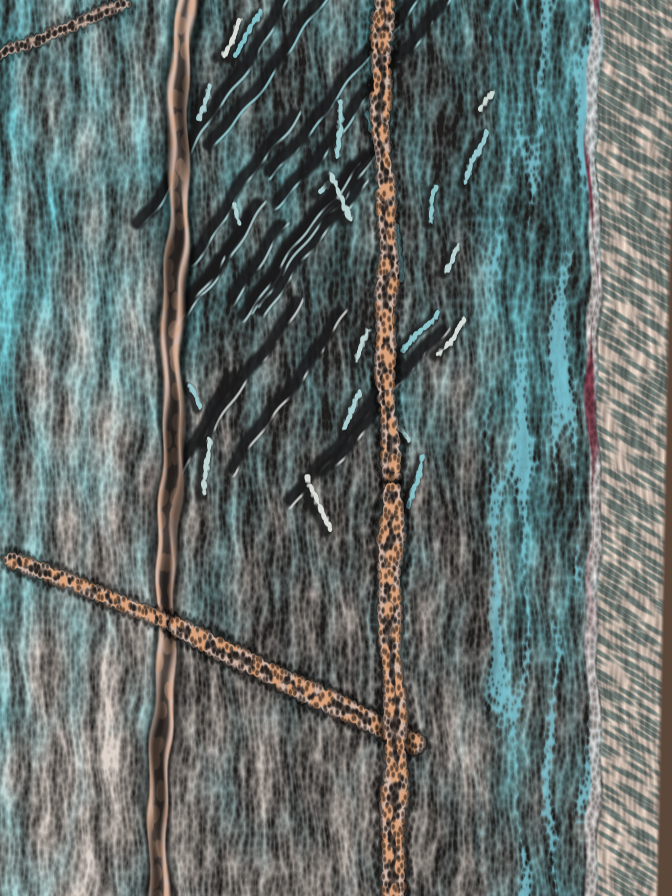
This texture is drawn by a WebGL 1 fragment shader. Its source:

```glsl
precision highp float;
// Weathered teal and black relief painting with peach bars, scored diagonals and a hatched side edge.
uniform vec2 u_resolution;

float hash(vec2 p) {
  return fract(sin(dot(p, vec2(127.1, 311.7))) * 43758.545);
}

// Distance to the nearest scattered point
float cell(vec2 p) {
  vec2 id = floor(p), f = fract(p);
  float nearest = 2.0;
  for (int y = -1; y <= 1; y++) {
    for (int x = -1; x <= 1; x++) {
      vec2 o = vec2(float(x), float(y));
      vec2 point = o + vec2(hash(id + o), hash(id + o + 71.3));
      nearest = min(nearest, length(point - f));
    }
  }
  return nearest;
}

// x: signed side of the line, y: distance to the segment
vec2 segment(vec2 p, vec2 a, vec2 b) {
  vec2 d = b - a, v = p - a;
  float h = clamp(dot(v, d) / dot(d, d), 0.0, 1.0);
  return vec2((v.x * d.y - v.y * d.x) / length(d), length(v - d * h));
}

float band(float d, float width, float soft) {
  return 1.0 - smoothstep(width - soft, width + soft, d);
}

// Raised bar: dark shadow, pale crust, orange flecks
vec3 bar(vec3 col, vec2 p, vec2 a, vec2 b, float width, float wear, float flecks) {
  float d = segment(p, a, b).y + (wear - 0.45) * 0.007;
  col *= 1.0 - 0.6 * band(d, width * 1.6, 0.005);
  vec3 crust = mix(vec3(0.84, 0.72, 0.66), vec3(0.87, 0.64, 0.48), flecks);
  crust *= 0.5 + 0.6 * smoothstep(0.15, 0.6, wear);
  float hollow = band(d, width * 0.45, 0.003) * (1.0 - flecks) * 0.65;
  return mix(col, crust * (1.0 - hollow), band(d, width, 0.002) * 0.88);
}

void main() {
  vec2 p = gl_FragCoord.xy / u_resolution.y;
  p.x *= 0.75 * u_resolution.y / u_resolution.x;
  float px = 1.0 / u_resolution.y;

  // Stretched wood grain
  vec2 q = p;
  q.x += 0.003 * sin(p.y * 23.0 + p.x * 30.0) + 0.0015 * sin(p.y * 67.0 + p.x * 90.0);
  float fine = cell(q * vec2(170.0, 26.0));
  float streak = cell(q * vec2(62.0, 6.0) + 9.0);
  float cloud = cell(q * vec2(11.0, 5.0) + 31.0);
  float wear = cell(p * vec2(190.0, 110.0) + 5.0);
  float flecks = band(cell(q * vec2(80.0, 42.0) + 17.0), 0.42, 0.08);

  // Tone by region: pale left, dark scored middle, streaked right
  float left = 1.0 - smoothstep(0.13, 0.27, p.x + 0.08 * (cloud - 0.5));
  float right = smoothstep(0.52, 0.56, q.x);
  float low = 1.0 - smoothstep(0.12, 0.5, p.y + 0.3 * (cloud - 0.4));
  float tone = 0.33 + 0.25 * left + 0.1 * right + 0.13 * low * (1.0 - right);
  tone += 0.55 * (fine - 0.45) + 0.5 * (streak - 0.45) + 0.3 * (cloud - 0.45) + 0.35 * (wear - 0.45);
  tone += left * 0.13 * sin(q.x * 150.0 + 2.0 * sin(p.y * 5.0)) - left * low * 0.1;
  tone = clamp(tone, 0.0, 1.0);

  // Teal glaze fades to warm grey toward the bottom
  float teal = 0.3 + 0.5 * right + 0.35 * smoothstep(0.35, 0.85, p.y) - 0.25 * low;
  teal += 0.5 * band(p.x, 0.02, 0.02) + 0.9 * (cell(q * vec2(24.0, 9.0)) - 0.45);
  teal = clamp(teal, 0.0, 1.0);
  vec3 col = mix(vec3(0.12, 0.115, 0.11), mix(vec3(0.87, 0.83, 0.80), vec3(0.48, 0.83, 0.87), teal), tone);

  // Cyan drips on the right
  float drip = right * smoothstep(0.52, 0.72, cell(q * vec2(38.0, 5.0) + 53.0) + 0.25 * (wear - 0.45));
  col = mix(col, vec3(0.48, 0.77, 0.83), drip * 0.8);

  // Scored diagonals: dark grooves with broken lit rims
  for (int i = 0; i < 18; i++) {
    float k = float(i);
    float h = hash(vec2(k, 3.1)), g = hash(vec2(k, 8.7));
    vec2 a = vec2(0.2 + 0.19 * h - 0.09 * g, 0.36 + 0.5 * g);
    vec2 b = a + (0.1 + 0.24 * hash(vec2(k, 5.5))) * vec2(0.5 + 0.16 * h, 0.8);
    vec2 s = segment(q, a, b);
    col = mix(col, vec3(0.10, 0.10, 0.105), 0.88 * band(s.y, 0.007, 0.003));
    float rim = band(abs(s.x - 0.006), 0.0014, px) * band(s.y, 0.01, 0.002);
    rim *= smoothstep(0.25, 0.5, cell(q * vec2(36.0, 22.0) + k));
    col = mix(col, mix(vec3(0.88, 0.83, 0.81), vec3(0.55, 0.79, 0.82), g), rim * 0.9);
  }

  // Short raised daubs with a shadow on one side
  for (int i = 0; i < 24; i++) {
    float k = float(i);
    vec2 a = vec2(0.21 + 0.33 * hash(vec2(k, 21.0)), 0.33 + 0.62 * hash(vec2(k, 34.0)));
    float turn = 1.57 + 1.5 * (hash(vec2(k, 45.0)) - 0.5);
    vec2 b = a + (0.015 + 0.045 * hash(vec2(k, 57.0))) * vec2(cos(turn), sin(turn));
    float d = segment(q, a, b).y + 0.004 * (wear - 0.45);
    float shade = segment(q + vec2(0.004, 0.003), a, b).y;
    col = mix(col, vec3(0.11), 0.8 * band(shade, 0.006, 0.003));
    col = mix(col, mix(vec3(0.90, 0.89, 0.86), vec3(0.5, 0.76, 0.8), hash(vec2(k, 63.0))), band(d, 0.0026, 0.0012));
  }

  // Peach lattice
  col = bar(col, q, vec2(0.0, 0.94), vec2(0.14, 0.995), 0.006, wear, 0.0);
  col = bar(col, q, vec2(0.175, -0.02), vec2(0.205, 1.02), 0.011, streak, 0.4 * flecks);
  col = bar(col, q, vec2(0.015, 0.375), vec2(0.2, 0.3), 0.008, wear, flecks);
  col = bar(col, q, vec2(0.2, 0.3), vec2(0.46, 0.17), 0.011, wear, flecks);
  col = bar(col, q, vec2(0.425, 1.02), vec2(0.435, 0.47), 0.010, wear, flecks);
  col = bar(col, q, vec2(0.435, 0.45), vec2(0.442, -0.02), 0.012, wear, flecks);

  // Hatched side panel and its crimson-flecked corner
  float hatch = cell(mat2(0.85, 0.53, -0.53, 0.85) * p * mat2(1.0, 0.0, 0.0, 1.0) * vec2(24.0, 150.0));
  vec3 panel = mix(vec3(0.40, 0.45, 0.43), vec3(0.80, 0.73, 0.68), smoothstep(0.3, 0.75, hatch + 0.15 * (1.0 - p.y)));
  panel *= 0.75 + 0.5 * fine;
  panel = mix(panel, vec3(0.36, 0.28, 0.23), smoothstep(0.736, 0.742, p.x + 0.02 * (0.3 - p.y)));
  col = mix(col, panel, smoothstep(0.667, 0.671, q.x));
  float corner = band(abs(q.x - 0.662), 0.006, 0.002);
  float crimson = smoothstep(0.4, 0.6, streak) * smoothstep(0.2, 0.6, p.y);
  col = mix(col, mix(vec3(0.82, 0.79, 0.78), vec3(0.47, 0.16, 0.22), crimson) * (0.65 + 0.6 * wear), corner * 0.85);

  gl_FragColor = vec4(clamp(col, 0.0, 1.0), 1.0);
}
```
